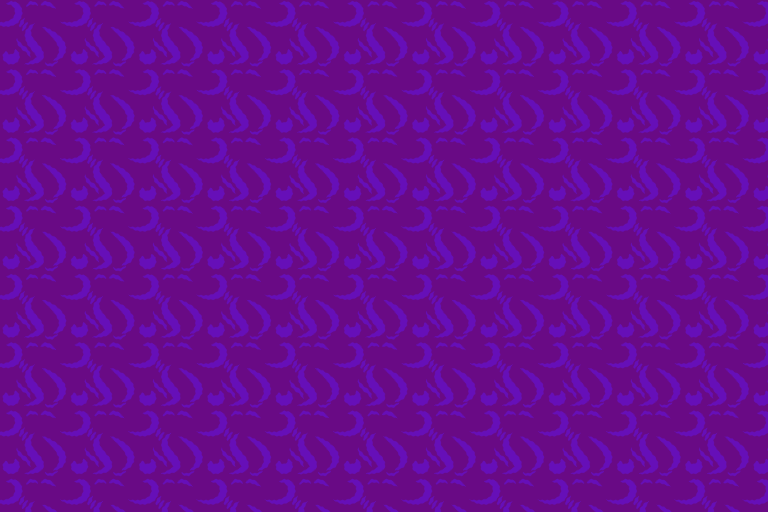
Write a Shadertoy shader that draws this pattern.

```glsl
const float TILE = 102.0; // side of one repeat, in drawing units

// Signed distance to a cubic brush stroke, pointed at both ends and wrapped to the tile
float stroke(vec2 p, vec2 a, vec2 b, vec2 c, vec2 d, float halfWidth) {
    vec2 centre = (a + b + c + d) * 0.25;
    p = centre + (fract((p - centre) / TILE + 0.5) - 0.5) * TILE;
    float nearest = 1e3;
    vec2 from = a;
    for (int i = 1; i <= 16; i++) {
        float t = float(i) / 16.0, s = 1.0 - t;
        vec2 to = s * s * s * a + 3.0 * s * s * t * b + 3.0 * s * t * t * c + t * t * t * d;
        vec2 along = to - from;
        float h = clamp(dot(p - from, along) / dot(along, along), 0.0, 1.0);
        float u = (float(i) - 1.0 + h) / 16.0;
        float taper = pow(max(4.0 * u * (1.0 - u), 0.0), 0.7);
        nearest = min(nearest, length(p - from - along * h) - halfWidth * taper);
        from = to;
    }
    return nearest;
}

float motif(vec2 p) {
    // Large crescent
    float d = stroke(p, vec2(9, 6), vec2(36, -4), vec2(38, 50), vec2(-12, 33), 5.5);
    // S curve with a thin companion
    d = min(d, stroke(p, vec2(51, 35), vec2(16, 64), vec2(97, 84), vec2(37, 96), 6.5));
    d = min(d, stroke(p, vec2(25, 57), vec2(30, 75), vec2(42, 70), vec2(45, 86), 3.0));
    // Bent blade
    d = min(d, stroke(p, vec2(63, 40), vec2(94, 58), vec2(104, 78), vec2(80, 91), 5.5));
    // Notched round blob
    d = min(d, stroke(p, vec2(9, 77), vec2(5, 93), vec2(30, 93), vec2(23, 74), 7.5));
    // Pair of small leaves
    d = min(d, stroke(p, vec2(30, 41), vec2(31, 36), vec2(33, 34), vec2(36, 27), 2.5));
    d = min(d, stroke(p, vec2(34, 46), vec2(35, 41), vec2(37, 40), vec2(41, 33), 2.5));
    // Short flicks at the bottom and top
    d = min(d, stroke(p, vec2(67, 94), vec2(73, 99), vec2(80, 98), vec2(86, 91), 2.0));
    d = min(d, stroke(p, vec2(40, 10), vec2(43, 3), vec2(50, 3), vec2(57, 8), 2.5));
    return min(d, stroke(p, vec2(61, 8), vec2(66, 2), vec2(74, 5), vec2(83, 13), 3.0));
}

void mainImage(out vec4 fragColor, in vec2 fragCoord) {
    // 11.25 repeats across, counted from the top left corner
    float unitsPerPixel = 11.25 * TILE / iResolution.x;
    vec2 p = vec2(fragCoord.x, iResolution.y - fragCoord.y) * unitsPerPixel;

    // Slightly ragged outline, identical in every repeat
    p += 0.5 * sin(p.yx * 6.28318 * 14.0 / TILE);

    float softness = max(1.2, 0.6 * unitsPerPixel);
    float ink = 1.0 - smoothstep(-softness, softness, motif(p));
    vec3 plum = vec3(0.41, 0.04, 0.52), violet = vec3(0.40, 0.06, 0.72);
    fragColor = vec4(mix(plum, violet, ink), 1.0);
}
```
